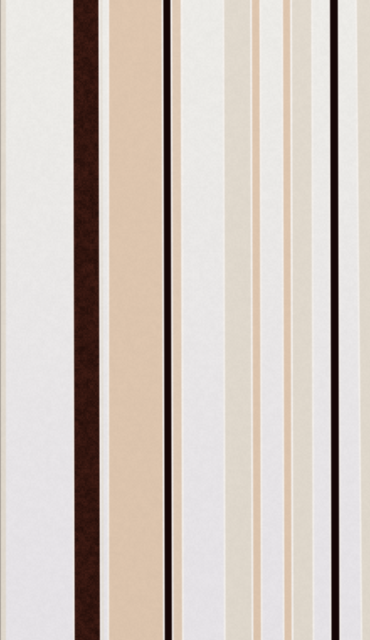
A Shadertoy shader for this pattern:

```glsl
// Vertical wallpaper stripes in white, cream, tan and near-black brown.
// Each stripe is a soft-edged band painted over a shaded white ground;
// a slight lean, pale outlines and fine paper grain finish the surface.

const vec3 WHITE_TOP    = vec3(0.920, 0.915, 0.900);
const vec3 WHITE_BOTTOM = vec3(0.902, 0.890, 0.905);
const vec3 OUTLINE      = vec3(0.945, 0.930, 0.915);
const vec3 CREAM        = vec3(0.875, 0.845, 0.800);
const vec3 TAN          = vec3(0.865, 0.770, 0.680);
const vec3 BROWN        = vec3(0.200, 0.085, 0.060);
const vec3 BLACK        = vec3(0.085, 0.025, 0.022);
const vec3 BORDER       = vec3(0.600, 0.570, 0.540);

const float LEAN        = 0.0040;  // sideways drift from top to bottom
const float EDGE_LEAN   = 0.0110;  // extra drift of the rightmost band
const float EDGE_BLUR   = 0.0016;  // softness of stripe edges
const float OUTLINE_W   = 0.0050;  // width of the pale outlines
const float GRAIN_CELLS = 220.0;   // paper grain cells across the width
const float GRAIN       = 0.018;
const float BROWN_GRAIN = 0.060;

float softness;

float hash(vec2 p) {
    vec3 q = fract(vec3(p.xyx) * 0.1031);
    q += dot(q, q.yzx + 33.33);
    return fract((q.x + q.y) * q.z);
}

float noise(vec2 p) {
    vec2 i = floor(p), f = fract(p);
    f = f * f * (3.0 - 2.0 * f);
    return mix(mix(hash(i), hash(i + vec2(1, 0)), f.x),
               mix(hash(i + vec2(0, 1)), hash(i + vec2(1, 1)), f.x), f.y);
}

// Coverage of the span from left to right
float band(float x, float left, float right) {
    return smoothstep(-softness, softness, x - left)
         * smoothstep(-softness, softness, right - x);
}

void stripe(inout vec3 col, float x, float left, float right, vec3 paint) {
    col = mix(col, paint, band(x, left, right));
}

// Stripe with a pale line along both sides
void outlined(inout vec3 col, float x, float left, float right, vec3 paint) {
    stripe(col, x, left - OUTLINE_W, right + OUTLINE_W, OUTLINE);
    stripe(col, x, left, right, paint);
}

void mainImage(out vec4 fragColor, in vec2 fragCoord) {
    vec2 uv = fragCoord / iResolution.xy;
    vec2 paper = vec2(uv.x, uv.y * iResolution.y / iResolution.x);
    softness = EDGE_BLUR + 0.6 / iResolution.x;

    float drop = 0.5 - uv.y;
    float x = uv.x - LEAN * drop;
    float grain = noise(paper * GRAIN_CELLS) - 0.5;
    float mottle = noise(paper * GRAIN_CELLS * 0.35 + 17.0) - 0.5;

    // White ground, cooler towards the bottom
    vec3 col = mix(WHITE_BOTTOM, WHITE_TOP, smoothstep(0.0, 1.0, uv.y));

    // Left border and broad brown stripe
    stripe(col, uv.x, -0.1, 0.016, CREAM);
    stripe(col, uv.x, -0.1, 0.002, BORDER);
    vec3 brown = BROWN + vec3(1.0, 0.5, 0.4) * BROWN_GRAIN * (grain + mottle);
    outlined(col, x, 0.200, 0.268, brown);
    stripe(col, x, 0.273, 0.279, mix(CREAM, WHITE_TOP, 0.4));

    // Wide tan panel split by a dark line
    outlined(col, uv.x, 0.295, 0.490, TAN);
    outlined(col, x, 0.463, 0.490, mix(TAN, CREAM, 0.25));
    outlined(col, x, 0.4435, 0.4625, BLACK);

    // Cream bands with narrow tan neighbours
    outlined(col, x, 0.608, 0.680, CREAM);
    outlined(col, x, 0.683, 0.703, TAN);
    outlined(col, x, 0.790, 0.843, CREAM);
    outlined(col, x, 0.767, 0.786, TAN);

    // Right dark line and cream margin
    outlined(col, x, 0.894, 0.915, BLACK);
    outlined(col, x - EDGE_LEAN * drop, 0.972, 1.1, CREAM);

    // Lighting and paper grain
    col *= 1.0 + 0.012 * (uv.y - 0.5);
    col *= 1.0 + GRAIN * (grain + 0.6 * mottle);
    fragColor = vec4(clamp(col, 0.0, 1.0), 1.0);
}
```
